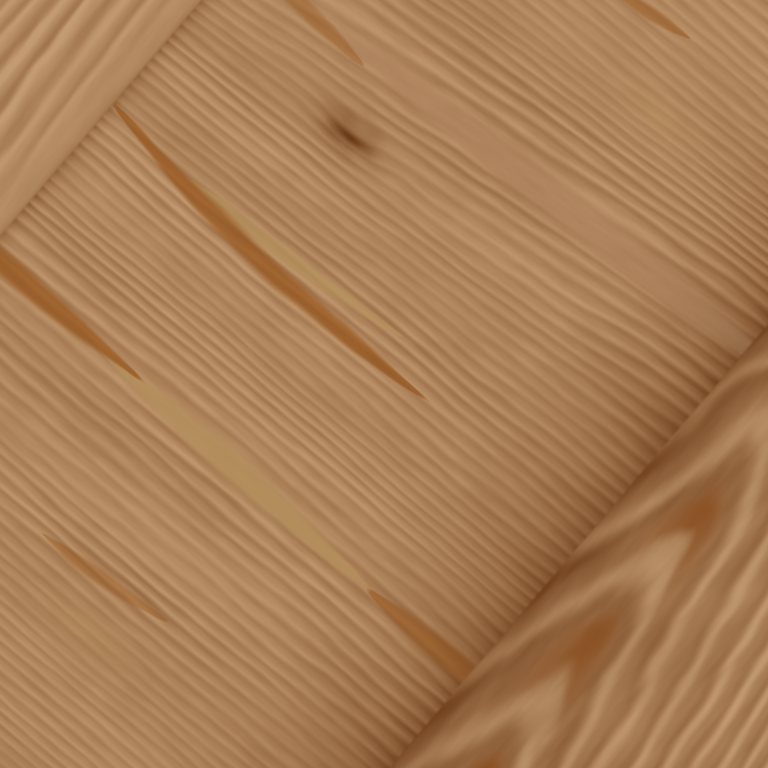
A WebGL 1 fragment shader for this texture:

```glsl
precision highp float;
uniform vec2 u_resolution;

const vec3 UMBER = vec3(0.45, 0.26, 0.12);
const vec3 HONEY = vec3(0.73, 0.57, 0.41);
const vec3 RESIN = vec3(0.60, 0.36, 0.15);
const vec3 RUST = vec3(0.53, 0.29, 0.11);
const vec3 STRAW = vec3(0.71, 0.57, 0.36);
const vec3 BLUSH = vec3(0.72, 0.54, 0.39);
const float TAU = 6.2831853;
const float LEFT_JOINT = -0.449;
const float RIGHT_JOINT = 0.386;

float hash(vec2 p) {
  return fract(sin(dot(p, vec2(127.1, 311.7))) * 4375.85);
}

float noise(vec2 p) {
  vec2 i = floor(p), f = fract(p);
  f = f * f * (3.0 - 2.0 * f);
  return mix(mix(hash(i), hash(i + vec2(1.0, 0.0)), f.x),
             mix(hash(i + vec2(0.0, 1.0)), hash(i + 1.0), f.x), f.y);
}

// Signed noise in three octaves
float fbm(vec2 p) {
  float sum = 0.0, gain = 0.5;
  for (int i = 0; i < 3; i++) {
    sum += gain * (2.0 * noise(p) - 1.0);
    p = p * 2.1 + 7.3;
    gain *= 0.5;
  }
  return sum;
}

vec3 wood(float tone) {
  return mix(UMBER, HONEY, clamp(tone, -0.1, 1.12));
}

// Growth lines across x, drifting slowly along the fibre; about -1 to 1
float growthLines(float along, float x, float count) {
  float phase = x * count + 2.6 * noise(vec2(x * 9.0, along * 0.7))
              + 0.35 * fbm(vec2(along * 7.0, x * 30.0));
  float strength = 0.35 + 0.9 * noise(vec2(along * 3.0, x * 17.0));
  return strength * (sin(TAU * phase) + 0.25 * sin(2.0 * TAU * phase));
}

// Tapered, bowed streak from a to b, with a soft outline
float streak(vec2 q, vec2 a, vec2 b, float halfWidth, float bow) {
  float s = (q.x - a.x) / (b.x - a.x);
  float taper = max(4.0 * s * (1.0 - s), 0.0);
  float d = abs(q.y - mix(a.y, b.y, s) - bow * taper);
  d += 0.003 * fbm(q * vec2(12.0, 60.0));
  return smoothstep(0.0, 0.15, taper)
       * (1.0 - smoothstep(0.35, 1.0, d / (halfWidth * taper + 0.001)));
}

float blob(vec2 q, vec2 center, vec2 size) {
  vec2 d = (q - center) / size;
  return exp(-dot(d, d));
}

vec3 middleBoard(vec2 q) {
  float knot = blob(q, vec2(-0.188, 0.923), vec2(0.045, 0.025));
  float fan = 0.1 * exp(-pow((q.y - 1.02) / 0.2, 2.0));
  float across = q.y - fan * q.x + 0.012 * knot
               + 0.004 * fbm(vec2(q.x * 4.0, q.y * 5.0));
  float pale = streak(q, vec2(-0.32, 1.015), vec2(0.5, 1.052), 0.033, 0.0);
  float straw = streak(q, vec2(-0.27, 0.500), vec2(0.22, 0.490), 0.022, 0.0);
  float calm = max(pale, straw);

  // Growth lines, fibres and knot
  float tone = 0.84 + 0.15 * growthLines(q.x, across, 60.0) * (1.0 - 0.85 * calm);
  tone += 0.13 * fbm(vec2(q.x * 3.0, across * 14.0));
  tone += 0.09 * fbm(vec2(q.x * 28.0, across * 150.0));
  tone -= knot * (0.15 + 0.75 * noise(q * vec2(38.0, 75.0)));

  // Shade toward both joints
  float toRight = max(RIGHT_JOINT - q.x, 0.0);
  float toLeft = max(q.x - LEFT_JOINT, 0.0);
  tone -= 0.42 * exp(-toRight / 0.045) + 0.18 * smoothstep(0.25, 0.0, toRight);
  tone -= 0.35 * exp(-toLeft / 0.009);
  vec3 color = wood(tone);

  // Pale bands and resin streaks
  color = mix(color, BLUSH * (0.8 + 0.2 * tone), 0.6 * pale);
  color = mix(color, STRAW, 0.7 * straw);
  color = mix(color, STRAW, 0.7 * streak(q, vec2(-0.32, 0.742), vec2(0.04, 0.768), 0.012, -0.005));
  color = mix(color, STRAW, 0.4 * blob(q, vec2(-0.028, 0.213), vec2(0.06, 0.02)));
  color = mix(color, STRAW, 0.4 * blob(q, vec2(0.103, 1.205), vec2(0.06, 0.02)));
  float resin = streak(q, vec2(-0.46, 0.756), vec2(0.12, 0.726), 0.017, -0.018);
  resin = max(resin, streak(q, vec2(-0.62, 0.502), vec2(-0.18, 0.504), 0.020, 0.0));
  resin = max(resin, 0.85 * streak(q, vec2(0.21, 0.488), vec2(0.48, 0.490), 0.021, 0.0));
  resin = max(resin, 0.6 * streak(q, vec2(-0.16, 0.268), vec2(0.045, 0.287), 0.011, -0.003));
  resin = max(resin, 0.6 * streak(q, vec2(-0.46, 1.020), vec2(-0.23, 1.003), 0.014, 0.0));
  resin = max(resin, 0.7 * streak(q, vec2(-0.07, 1.288), vec2(0.07, 1.306), 0.011, 0.0));
  return mix(color, RESIN * (0.87 + 0.15 * tone), 0.85 * resin);
}

vec3 leftBoard(vec2 q) {
  float inset = LEFT_JOINT - q.x;
  float across = q.x + 0.06 * q.y + 0.004 * fbm(q * 5.0);
  float tone = 0.92 + 0.2 * growthLines(q.y, across, 36.0) * smoothstep(0.015, 0.06, inset);
  tone += 0.08 * fbm(vec2(q.y * 20.0, across * 110.0));
  return wood(tone - 0.3 * exp(-max(inset, 0.0) / 0.006));
}

// Arched rings nested along the board's axis
vec3 rightBoard(vec2 q) {
  float side = q.x - 0.478 + 0.012 * fbm(q * vec2(9.0, 7.0));
  float outer = max(side, 0.0);
  float arch = 4.0 * (length(vec2(side, 0.03)) - 0.03) + 8.0 * outer * outer;
  float ring = (q.y + arch - 0.773) / 0.22 + 0.22 * fbm(q * vec2(22.0, 8.0));
  float f = fract(ring);
  float tone = 0.64 + 0.2 * cos(TAU * f) + 0.07 * cos(2.0 * TAU * f + 1.0);
  tone += 0.14 * smoothstep(0.03, 0.2, side);
  tone += 0.12 * fbm(vec2(q.y * 16.0, q.x * 100.0)) + 0.12 * fbm(q * 9.0);
  tone -= 0.42 * exp(-max(q.x - RIGHT_JOINT, 0.0) / 0.03);
  float rust = smoothstep(0.06, 0.22, f) * (1.0 - smoothstep(0.35, 0.6, f));
  rust *= exp(-side * side / 0.0009) * (1.0 - smoothstep(0.88, 0.95, q.y));
  return mix(wood(tone), RUST, 0.75 * rust);
}

void main() {
  vec2 p = gl_FragCoord.xy / u_resolution;
  // x follows the middle board's fibre, y follows the joints
  vec2 q = vec2(dot(p, vec2(0.761, -0.649)), dot(p, vec2(0.649, 0.761)));
  float soft = 0.0025;
  vec3 color = mix(leftBoard(q), middleBoard(q),
                   smoothstep(-soft, soft, q.x - LEFT_JOINT));
  color = mix(color, rightBoard(q), smoothstep(-soft, soft, q.x - RIGHT_JOINT));
  gl_FragColor = vec4(color, 1.0);
}
```
